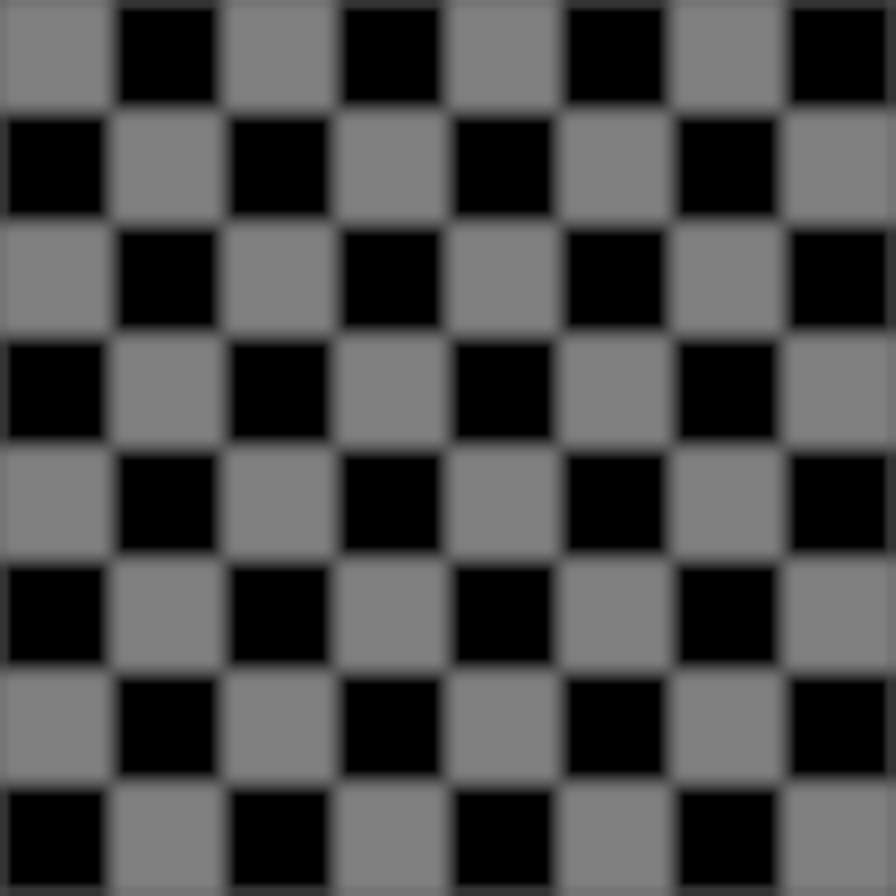
A three.js fragment shader for this pattern:

```glsl
varying vec2 vUv;

const float CELLS = 8.0;
const float EDGE_BLUR = 0.122;    // half-width of the soft edge, in cells
const float BORDER_INSET = 0.06;  // weakens the edge blur at the canvas border
const vec2 DRIFT = vec2(0.007, -0.007);
const vec3 GREY = vec3(0.5);

// Soft square wave with a period of two cells: -1 on even cells, +1 on odd
vec2 softSquareWave(vec2 p, float blur) {
  vec2 edge = abs(fract(0.5 * p + 0.25) * 2.0 - 1.0) - 0.5;
  return 2.0 * smoothstep(-blur, blur, edge) - 1.0;
}

// Checker coverage: 0 where both cell indices share parity, 1 elsewhere
float softChecker(vec2 p, float blur) {
  vec2 wave = softSquareWave(p, blur);
  return 0.5 - 0.5 * wave.x * wave.y;
}

void main() {
  vec2 cell = clamp(vUv * CELLS + DRIFT, BORDER_INSET, CELLS - BORDER_INSET);
  float coverage = softChecker(cell, EDGE_BLUR);

  // Blend in linear light, then encode with a gamma of two
  gl_FragColor = vec4(GREY * sqrt(coverage), 1.0);
}
```
